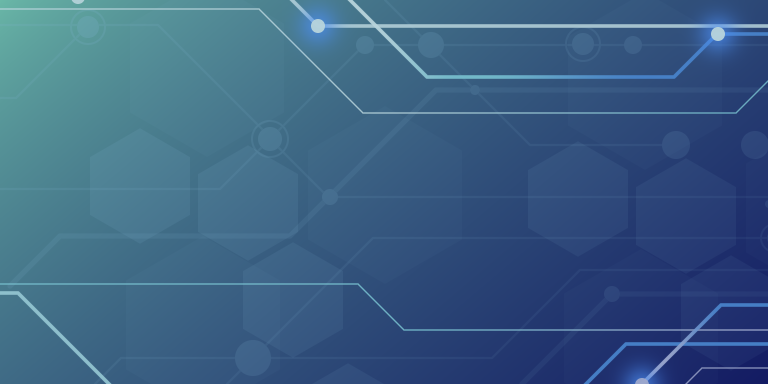
Reproduce this background procedurally as a Shadertoy shader.

```glsl
const float HEIGHT = 384.0;               // layout height; the layout is 768 wide, y down
const vec3 MINT = vec3(0.42, 0.73, 0.66);
const vec3 NAVY = vec3(0.075, 0.105, 0.387);
const vec3 HAZE = vec3(0.50, 0.70, 0.82);
const vec3 PALE = vec3(0.72, 0.83, 0.86);
const vec3 TEAL = vec3(0.46, 0.74, 0.80);
const vec3 BLUE = vec3(0.28, 0.51, 0.79);
const vec3 LILAC = vec3(0.62, 0.66, 0.80);
const vec3 GLOW = vec3(0.30, 0.56, 0.96);
const float GRADIENT_CURVE = 0.70;
const float GLOW_RADIUS = 19.0;
const float HAIR = 0.7, THIN = 1.1, BOLD = 1.8, WIDE = 2.6;  // half widths
const vec2 HEX_REPEAT = vec2(438.0, 13.0);

// Faint hexagons: centre and apothem
const vec3 HEXES[7] = vec3[7](
    vec3(140, 186, 50), vec3(248, 203, 50), vec3(293, 300, 50), vec3(348, 421, 50),
    vec3(207, 68, 77), vec3(385, 195, 77), vec3(203, 325, 77));

// Faint discs: centre and radius; the first RINGED have an outer ring
const int RINGED = 4;
const vec3 DISCS[14] = vec3[14](
    vec3(88, 27, 11), vec3(270, 139, 12), vec3(583, 44, 11), vec3(775, 238, 8),
    vec3(365, 45, 9), vec3(431, 45, 13), vec3(633, 45, 9), vec3(475, 90, 5),
    vec3(676, 145, 14), vec3(755, 145, 14), vec3(330, 197, 8), vec3(769, 204, 4),
    vec3(253, 358, 18), vec3(612, 294, 8));

float pixel;  // size of one pixel in layout units

float cover(float d) { return clamp(0.5 - d / pixel, 0.0, 1.0); }

float segment(vec2 p, vec2 a, vec2 b) {
    vec2 ab = b - a;
    float h = clamp(dot(p - a, ab) / max(dot(ab, ab), 1e-4), 0.0, 1.0);
    return length(p - a - ab * h);
}

// Circuit trace: level to the bend, 45 degrees to endY, then level to endX
float trace(vec2 p, float startX, float startY, float bendX, float endY, float endX) {
    vec2 a = vec2(bendX, startY);
    vec2 b = vec2(bendX + abs(endY - startY), endY);
    float level = min(segment(p, vec2(startX, startY), a), segment(p, b, vec2(endX, endY)));
    return min(level, segment(p, a, b));
}

float hexagon(vec2 p, float apothem) {
    p = abs(p);
    return max(p.x, 0.5 * p.x + 0.866 * p.y) - apothem;
}

void paint(inout vec3 color, vec3 ink, float d, float opacity) {
    color = mix(color, ink, cover(d) * opacity);
}

void lightNode(inout vec3 color, vec2 p, vec2 center, vec3 ink) {
    float d = length(p - center);
    color = mix(color, GLOW, 0.65 * exp(-d * d / (GLOW_RADIUS * GLOW_RADIUS)));
    paint(color, ink, d - 7.0, 0.95);
}

void mainImage(out vec4 fragColor, in vec2 fragCoord) {
    pixel = HEIGHT / iResolution.y;
    vec2 p = vec2(fragCoord.x, iResolution.y - fragCoord.y) * pixel;

    // Diagonal gradient
    float t = pow(clamp((0.85 * p.x + p.y) / 1037.0, 0.0, 1.0), GRADIENT_CURVE);
    vec3 color = mix(MINT, NAVY, t);
    float fade = mix(1.3, 0.45, t);

    // Hexagon clusters
    for (int k = 0; k < 2; k++)
        for (int i = 0; i < 7; i++) {
            vec3 h = HEXES[i];
            float opacity = h.z < 60.0 ? 0.13 : 0.05;
            paint(color, HAZE, hexagon(p - h.xy - float(k) * HEX_REPEAT, h.z), opacity * fade);
        }

    // Faint traces
    float thin = trace(p, 0.0, 25.0, 158.0, 138.0, 271.0);
    thin = min(thin, trace(p, 0.0, 98.0, 16.0, 27.0, 87.0));
    thin = min(thin, trace(p, 0.0, 189.0, 220.0, 45.0, 768.0));
    thin = min(thin, trace(p, 385.0, 0.0, 385.0, 145.0, 676.0));
    thin = min(thin, trace(p, 270.0, 139.0, 270.0, 197.0, 768.0));
    thin = min(thin, trace(p, 227.0, 384.0, 227.0, 238.0, 768.0));
    thin = min(thin, trace(p, 95.0, 384.0, 95.0, 358.0, 492.0));
    thin = min(thin, trace(p, 492.0, 358.0, 492.0, 270.0, 768.0));
    float wide = trace(p, 10.0, 286.0, 10.0, 236.0, 290.0);
    wide = min(wide, trace(p, 290.0, 236.0, 290.0, 90.0, 768.0));
    wide = min(wide, trace(p, 522.0, 384.0, 522.0, 294.0, 768.0));
    float haze = 0.13 * max(cover(thin - THIN), cover(wide - WIDE));

    // Faint discs and rings
    for (int i = 0; i < 14; i++) {
        float d = length(p - DISCS[i].xy) - DISCS[i].z;
        haze = max(haze, 0.2 * cover(d));
        if (i < RINGED) haze = max(haze, 0.16 * cover(abs(d - 6.0) - 1.0));
    }
    color = mix(color, HAZE, haze * fade);

    // Bright hairlines
    float top = min(trace(p, 0.0, 9.0, 259.0, 113.0, 736.0),
                    trace(p, 736.0, 113.0, 736.0, 81.0, 768.0));
    vec3 topInk = mix(PALE, TEAL, smoothstep(350.0, 760.0, p.x));
    paint(color, topInk, top - HAIR, 0.85);
    vec3 lowInk = mix(TEAL, LILAC, smoothstep(400.0, 768.0, p.x));
    paint(color, lowInk, trace(p, 0.0, 284.0, 358.0, 330.0, 768.0) - HAIR, 0.9);
    paint(color, LILAC, trace(p, 682.0, 388.0, 682.0, 368.0, 768.0) - HAIR, 0.8);

    // Bright bold traces
    vec3 shift = mix(mix(PALE, TEAL, smoothstep(370.0, 460.0, p.x)), BLUE,
                     smoothstep(470.0, 650.0, p.x));
    float bracket = min(trace(p, 348.0, -2.0, 348.0, 77.0, 674.0),
                        trace(p, 674.0, 77.0, 674.0, 34.0, 768.0));
    paint(color, shift, bracket - BOLD, 0.95);
    paint(color, PALE, trace(p, 290.0, -2.0, 290.0, 26.0, 768.0) - BOLD, 0.85);
    paint(color, mix(TEAL, PALE, 0.5), trace(p, 0.0, 293.0, 18.0, 388.0, 113.0) - BOLD, 0.9);
    paint(color, BLUE, trace(p, 582.0, 388.0, 582.0, 344.0, 768.0) - BOLD, 0.95);
    vec3 rising = mix(LILAC, BLUE, smoothstep(660.0, 725.0, p.x));
    paint(color, rising, trace(p, 638.0, 388.0, 638.0, 305.0, 768.0) - BOLD, 0.95);

    // Glowing nodes
    lightNode(color, p, vec2(318, 26), PALE);
    lightNode(color, p, vec2(718, 34), PALE);
    lightNode(color, p, vec2(642, 385), LILAC);
    paint(color, PALE, length(p - vec2(78, -3)) - 7.0, 0.9);

    fragColor = vec4(color, 1.0);
}
```
